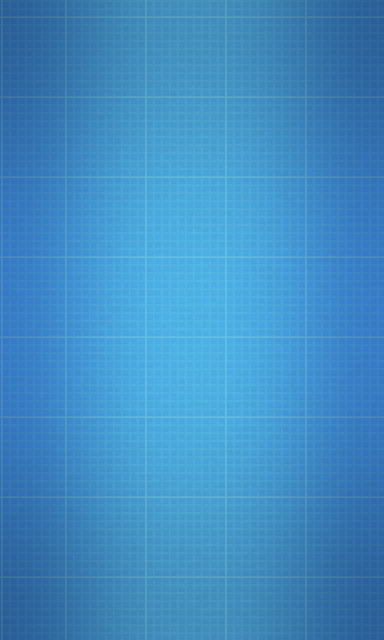
A Shadertoy shader for this pattern:

```glsl
const vec2 MINOR_CELLS = vec2(48.0, 80.0);
const float MINOR_PER_MAJOR = 10.0;
const vec2 GRID_ORIGIN = vec2(0.1717, 0.0983);
const float LINE_WIDTH = 0.0015;      // fraction of the canvas height
const float MINOR_STRENGTH = 0.24;
const float MAJOR_STRENGTH = 0.50;
const float LINE_WEAR = 0.25;
const float GLOW_SPREAD = 1.3;
const vec2 FINE_GRAIN = vec2(308.0, 512.0);
const vec2 COARSE_GRAIN = vec2(115.0, 192.0);
const vec2 WEAR_CELLS = vec2(150.0, 250.0);
const float GRAIN_AMOUNT = 0.028;
const vec3 CENTRE_BLUE = vec3(0.295, 0.69, 0.90);
const vec3 SIDE_BLUE = vec3(0.21, 0.48, 0.78);
const vec3 TOP_BLUE = vec3(0.25, 0.55, 0.74);
const vec3 CORNER_BLUE = vec3(0.16, 0.37, 0.60);
const vec3 LINE_TINT = vec3(0.64, 0.92, 0.88);
const float CORNER_INK = 0.68;
const float PI = 3.14159;

// Integer hash of a lattice cell, 0 to 1
float hash(vec2 cell) {
    uvec2 q = uvec2(cell) * uvec2(1597u, 3571u);
    uint n = (q.x ^ (q.y << 7)) * 747796u + q.y;
    n = (n ^ (n >> 15)) * 739183u;
    n = (n ^ (n >> 13)) * 951274u;
    n ^= n >> 16;
    return float(n & 65535u) / 65535.0;
}

// Value noise that wraps after a whole number of cells
float wrapNoise(vec2 uv, vec2 cells) {
    vec2 p = uv * cells;
    vec2 i = floor(p);
    vec2 f = smoothstep(0.0, 1.0, p - i);
    vec2 a = mod(i, cells);
    vec2 b = mod(i + 1.0, cells);
    return mix(mix(hash(a), hash(vec2(b.x, a.y)), f.x),
               mix(hash(vec2(a.x, b.y)), hash(b), f.x), f.y);
}

// Box-filtered coverage of a rule at signed distance d (canvas heights)
vec2 ruleCoverage(vec2 d) {
    float pixel = 1.0 / iResolution.y;
    vec2 hi = min(d + 0.5 * pixel, vec2(0.5 * LINE_WIDTH));
    vec2 lo = max(d - 0.5 * pixel, vec2(-0.5 * LINE_WIDTH));
    return clamp((hi - lo) / pixel, 0.0, 1.0);
}

// Periodic glow, bright in the middle and dark in the corners
vec3 paperColour(vec2 uv) {
    vec2 s = abs(sin(PI * (uv - 0.5)));
    vec2 edge = pow(s, vec2(2.0 * GLOW_SPREAD));
    return mix(mix(CENTRE_BLUE, SIDE_BLUE, edge.x),
               mix(TOP_BLUE, CORNER_BLUE, edge.x), edge.y);
}

void mainImage(out vec4 fragColor, in vec2 fragCoord) {
    vec2 uv = fragCoord / iResolution.xy;
    vec3 paper = paperColour(uv);

    // Paper grain
    float grain = 0.6 * wrapNoise(uv, FINE_GRAIN) + 0.4 * wrapNoise(uv, COARSE_GRAIN) - 0.5;
    vec3 colour = paper * (1.0 + 2.0 * GRAIN_AMOUNT * grain);

    // Nearest rule on each axis; its index wraps with the canvas
    vec2 cell = (uv - GRID_ORIGIN) * MINOR_CELLS;
    vec2 nearest = floor(cell + 0.5);
    vec2 extent = vec2(iResolution.x / iResolution.y, 1.0);
    vec2 rule = ruleCoverage((cell - nearest) / MINOR_CELLS * extent);
    vec2 index = mod(nearest, MINOR_CELLS);
    vec2 heavy = 1.0 - step(0.5, mod(index, MINOR_PER_MAJOR));

    // Fine and heavy rules, unevenly printed
    float wear = 1.0 - LINE_WEAR * wrapNoise(uv, WEAR_CELLS);
    vec2 strength = mix(vec2(MINOR_STRENGTH * wear), vec2(MAJOR_STRENGTH), heavy);
    float ink = max(rule.x * strength.x, rule.y * strength.y);

    // Ink dims with the paper
    vec3 inkColour = LINE_TINT * mix(CORNER_INK, 1.0, smoothstep(0.35, 0.68, paper.g));
    fragColor = vec4(mix(colour, inkColour, ink), 1.0);
}
```
